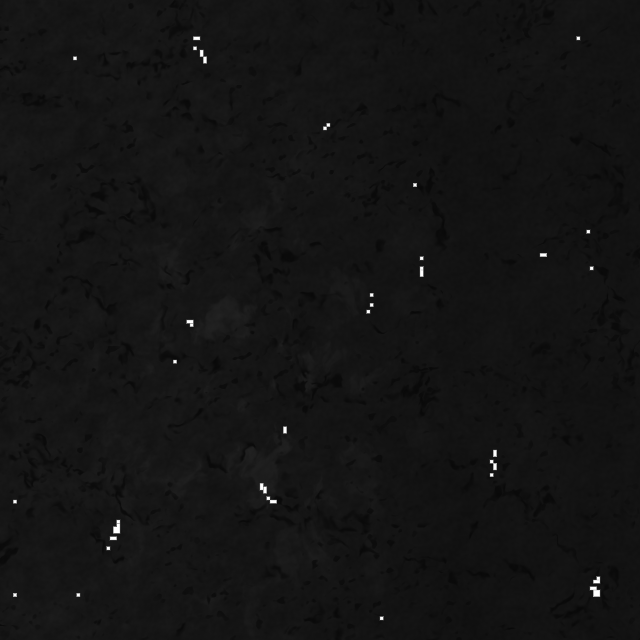
This texture is drawn by a Shadertoy shader. Its source:

```glsl
// Near-black weathered stone with faint pale stains, ragged dark cracks and sparse white glints.

vec2 hash2(vec2 p) {
    vec3 q = fract(p.xyx * vec3(0.1031, 0.1030, 0.0973));
    q += dot(q, q.yzx + 33.33);
    return fract((q.xx + q.yz) * q.zy);
}

float gradientDot(vec2 cell, vec2 corner, vec2 f) {
    float angle = 6.2832 * hash2(cell + corner).x;
    return dot(vec2(cos(angle), sin(angle)), f - corner);
}

// Gradient noise, roughly -0.7 to 0.7
float noise(vec2 p) {
    vec2 i = floor(p), f = p - i;
    vec2 u = f * f * f * (f * (f * 6.0 - 15.0) + 10.0);
    return mix(
        mix(gradientDot(i, vec2(0, 0), f), gradientDot(i, vec2(1, 0), f), u.x),
        mix(gradientDot(i, vec2(0, 1), f), gradientDot(i, vec2(1, 1), f), u.x), u.y);
}

float fbm(vec2 p) {
    float sum = 0.0, amplitude = 1.0;
    for (int i = 0; i < 5; i++) {
        sum += amplitude * noise(p);
        p = mat2(1.6, 1.2, -1.2, 1.6) * p + 17.3;
        amplitude *= 0.58;
    }
    return sum;
}

vec2 rotate(vec2 p, float angle) {
    float c = cos(angle), s = sin(angle);
    return vec2(c * p.x + s * p.y, c * p.y - s * p.x);
}

// Ragged, interrupted lines stretched along one direction
float cracks(vec2 p, float angle, float scale, float width) {
    vec2 q = rotate(p, angle) * vec2(0.45, 1.0) * scale;
    float line = abs(noise(q) + 0.16 * noise(p * scale * 4.0) + 0.12 * noise(p * 75.0));
    float presence = smoothstep(0.08, 0.3, noise(p * scale * 0.9 + 41.0 + angle) + 0.3 * noise(p * 30.0));
    float breaks = smoothstep(-0.2, 0.25, noise(p * 62.0 + 5.0));
    return presence * breaks * (1.0 - smoothstep(0.2 * width, width, line));
}

// Short streaks of tiny square glints on a fine lattice
float glints(vec2 p, float pixel) {
    const float lattice = 192.0;
    float light = 0.0;
    for (int i = 0; i < 22; i++) {
        vec2 center = hash2(vec2(float(i) * 7.0 + 3.0, 19.0));
        vec2 traits = hash2(vec2(float(i) * 5.0 + 11.0, 57.0));
        float angle = 3.1416 * traits.x;
        float count = 1.0 + floor(4.8 * pow(traits.y, 4.0));
        for (int j = 0; j < 5; j++) {
            if (float(j) >= count) break;
            vec2 jitter = hash2(vec2(float(i), float(j) + 83.0));
            vec2 spot = center + vec2(cos(angle), sin(angle)) * 0.011 * float(j) + 0.006 * (jitter - 0.5);
            vec2 halfSize = (0.5 + 0.5 * step(vec2(0.82, 0.72), jitter.yx)) / lattice;
            vec2 d = abs(p - floor(spot * lattice) / lattice - halfSize) - halfSize;
            light = max(light, 1.0 - smoothstep(-0.8, 0.8, max(d.x, d.y) / pixel));
        }
    }
    return light;
}

void mainImage(out vec4 fragColor, in vec2 fragCoord) {
    vec2 p = fragCoord / iResolution.xy;
    vec2 q = p + 0.03 * vec2(fbm(p * 6.0 + 3.0), fbm(p * 6.0 + 29.0));

    // Mottling, rougher and lighter toward the left
    float leftness = 1.0 - smoothstep(0.2, 0.75, p.x);
    float shade = 0.073 + 0.011 * leftness;
    shade += 0.009 * fbm(q * 5.0 + 7.0);
    shade += (0.009 + 0.008 * leftness) * fbm(rotate(p, 0.6) * vec2(28.0, 38.0) + 13.0);

    // Small pale stains gathered left of the middle
    vec2 away = (p - vec2(0.39, 0.4)) * vec2(4.2, 2.8);
    float stain = smoothstep(0.12, 0.5, fbm(q * vec2(13.0, 10.0) + 61.0));
    shade += 0.042 * stain * exp(-dot(away, away));

    // Dark cracks in three directions
    float dark = cracks(q, 0.65, 11.0, 0.085);
    dark = max(dark, cracks(q + 5.0, -0.45, 9.0, 0.07));
    dark = max(dark, cracks(q + 9.0, 0.1, 13.0, 0.09));

    // Clustered ragged pits
    float pitArea = smoothstep(-0.1, 0.35, noise(p * 6.0 + 77.0) + 0.4 * noise(p * 17.0));
    float pits = smoothstep(0.26, 0.5, noise(rotate(p, 0.5) * vec2(42.0, 75.0)) + 0.5 * noise(p * 115.0));
    dark = max(dark, 0.8 * pits * pitArea);
    shade = mix(shade, 0.033, 0.85 * dark);

    // Fine grain
    shade += 0.009 * noise(p * 130.0 + 31.0);

    fragColor = vec4(mix(vec3(shade), vec3(1.0), glints(p, 1.0 / iResolution.y)), 1.0);
}
```
